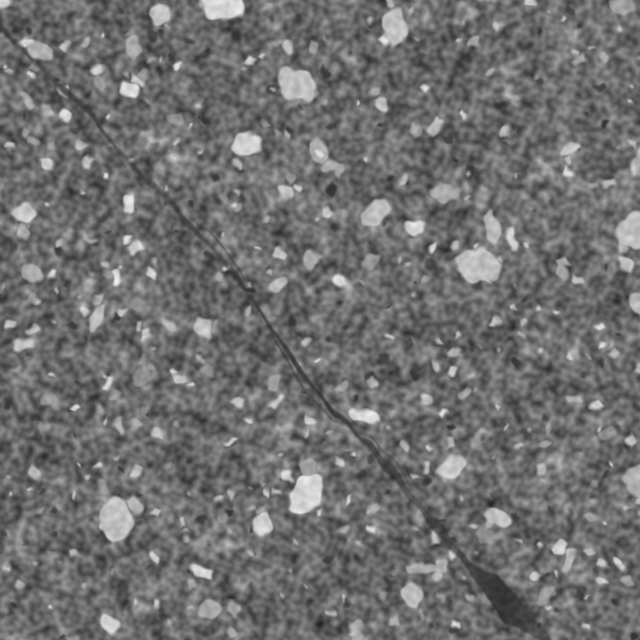
Write a Shadertoy shader that draws this texture.

```glsl
// Grey micrograph of fine-grained rock: mottled matrix, pale grains, dark pores and a diagonal crack.
#define MATRIX_GREY 0.415
#define PORE_GREY 0.20
#define CRACK_GREY 0.21
#define FAINT_GRAIN 0.54
#define BRIGHT_GRAIN 0.86
#define MOTTLE 0.20
#define EDGE_BLUR 0.0036
#define WARP 0.007
#define CRACK_WIDTH 0.0028

vec3 hash3(vec2 p) {
    vec3 q = fract(p.xyx * vec3(0.1031, 0.1030, 0.0973));
    q += dot(q, q.yxz + 33.33);
    return fract((q.xxy + q.yzz) * q.zyx);
}

vec2 rotate(vec2 p, float angle) {
    float c = cos(angle), s = sin(angle);
    return vec2(c * p.x - s * p.y, s * p.x + c * p.y);
}

float cornerSlope(vec2 cell, vec2 offset) {
    float angle = 6.2832 * hash3(cell + 71.0).x;
    return dot(vec2(cos(angle), sin(angle)), offset);
}

// Gradient noise, about -0.7 to 0.7
float noise(vec2 p) {
    vec2 i = floor(p), f = fract(p);
    vec2 u = f * f * f * (f * (f * 6.0 - 15.0) + 10.0);
    vec2 e = vec2(1.0, 0.0);
    float low = mix(cornerSlope(i, f), cornerSlope(i + e, f - e), u.x);
    float high = mix(cornerSlope(i + e.yx, f - e.yx), cornerSlope(i + 1.0, f - 1.0), u.x);
    return mix(low, high, u.y);
}

// Scattered rounded blocks: x = coverage, y = random shade of the covering one
vec2 scatter(vec2 p, float cells, float density, vec2 sizeRange, float slimness, float seed) {
    vec2 home = floor(p * cells);
    vec2 result = vec2(0.0);
    for (int y = -1; y <= 1; y++)
    for (int x = -1; x <= 1; x++) {
        vec2 cell = home + vec2(x, y);
        vec3 place = hash3(cell + seed);
        vec3 form = hash3(cell + seed + 157.0);
        if (place.z > density) continue;
        vec2 q = rotate(p - (cell + place.xy) / cells, 3.1416 * form.x);
        float halfLength = mix(sizeRange.x, sizeRange.y, form.y * form.y);
        vec2 halfSize = halfLength * vec2(1.0, mix(1.0, slimness, fract(form.z * 7.0)));
        float corner = 0.75 * halfSize.y;
        q.x += 0.25 * q.y;
        float d = length(max(abs(q) - halfSize + corner, 0.0)) - corner;
        float cover = 1.0 - smoothstep(-EDGE_BLUR, EDGE_BLUR, d);
        if (cover > result.x) result = vec2(cover, form.z);
    }
    return result;
}

float addGrains(float grey, vec2 layer, float texture_, float floorShade) {
    float shade = mix(FAINT_GRAIN, BRIGHT_GRAIN, mix(floorShade, 1.0, layer.y));
    return mix(grey, max(grey, shade + texture_), layer.x);
}

// Crack darkness along a wavering line from upper left to lower right
float crack(vec2 p) {
    float path = 0.955 - 1.11 * p.x + 0.025 * sin(7.0 * p.x);
    path += 0.022 * noise(vec2(p.x * 11.0, 3.5)) + 0.008 * noise(vec2(p.x * 45.0, 8.5));
    float d = 0.67 * (p.y - path);
    float opening = exp(-pow((p.x - 0.79) / 0.035, 2.0));
    float width = CRACK_WIDTH + 0.003 * smoothstep(0.5, 0.7, p.x) + 0.009 * opening;
    width *= 1.0 + 0.8 * noise(vec2(p.x * 24.0, 5.5));
    float depth = clamp(0.72 + 0.5 * noise(vec2(p.x * 18.0, 1.5)) + 0.3 * opening, 0.0, 1.0);
    float main_ = depth * (1.0 - smoothstep(width - 0.002, width + 0.004, abs(d)));
    // Thin side thread that leaves and rejoins the main crack
    float gap = 0.014 * sin(23.0 * p.x);
    float thread = 0.45 * (1.0 - smoothstep(0.0, 0.004, abs(d - gap)));
    thread *= smoothstep(0.25, 0.35, p.x) * (1.0 - smoothstep(0.55, 0.7, p.x));
    return max(main_, thread);
}

void mainImage(out vec4 fragColor, in vec2 fragCoord) {
    vec2 uv = fragCoord / iResolution.y;

    // Mottled matrix
    float fine = noise(rotate(uv, 0.4) * 92.0);
    float medium = noise(rotate(uv, 1.1) * 47.0 + 13.0);
    float coarse = noise(rotate(uv, 0.7) * 19.0 + 29.0);
    float broad = noise(uv * 5.0 + 41.0);
    float grey = MATRIX_GREY + MOTTLE * (fine + medium + 0.65 * coarse + 0.25 * broad);

    // Ragged outlines for everything scattered
    vec2 p = uv + WARP * vec2(noise(uv * 55.0 + 5.0), noise(uv * 55.0 + 90.0));

    // Dark pores
    vec2 pores = scatter(p, 25.0, 0.35, vec2(0.003, 0.009), 0.6, 300.0);
    grey = mix(grey, PORE_GREY, pores.x * mix(0.5, 1.0, pores.y));

    // Pale grains: hazy patches, then large, medium and small ones
    vec2 haze = scatter(p, 9.0, 0.35, vec2(0.016, 0.036), 0.6, 400.0);
    grey += 0.09 * haze.x * (0.7 + 1.6 * medium);
    float speckle = 0.11 * fine + 0.09 * medium;
    grey = addGrains(grey, scatter(p, 10.0, 0.42, vec2(0.014, 0.034), 0.32, 500.0), speckle, 0.15);
    grey = addGrains(grey, scatter(p, 20.0, 0.30, vec2(0.007, 0.017), 0.45, 600.0), speckle, 0.1);
    grey = addGrains(grey, scatter(p, 38.0, 0.22, vec2(0.003, 0.009), 0.6, 700.0), speckle, 0.0);

    grey = mix(grey, CRACK_GREY + 0.05 * fine, crack(uv));
    fragColor = vec4(vec3(clamp(grey, 0.0, 1.0)), 1.0);
}
```
